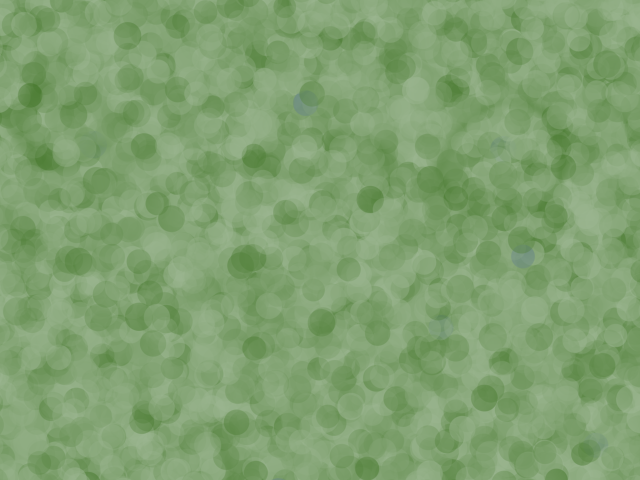
Reproduce this pattern procedurally as a WebGL 1 fragment shader.

```glsl
precision highp float;
uniform vec2 u_resolution;

const vec3 PALE_GREEN = vec3(0.62, 0.72, 0.58);
const vec3 DEEP_GREEN = vec3(0.23, 0.44, 0.12);
const vec3 SLATE = vec3(0.42, 0.54, 0.52);
const float CELL = 0.058;

float hash(vec2 q, float seed) {
  vec3 v = fract(q.xyx * vec3(0.1031, 0.1030, 0.0973) + seed * 0.1371);
  v += dot(v, v.yzx + 33.33);
  return fract((v.x + v.y) * v.z);
}

vec2 direction(float turn) {
  float angle = 6.2832 * turn;
  return vec2(cos(angle), sin(angle));
}

float cornerSlope(vec2 corner, vec2 offset) {
  return dot(direction(hash(corner, 0.5)), offset);
}

float gradientNoise(vec2 p) {
  vec2 i = floor(p);
  vec2 f = p - i;
  vec2 w = f * f * f * (f * (f * 6.0 - 15.0) + 10.0);
  vec2 e = vec2(1.0, 0.0);
  float low = mix(cornerSlope(i, f), cornerSlope(i + e, f - e), w.x);
  float high = mix(cornerSlope(i + e.yx, f - e.yx), cornerSlope(i + 1.0, f - 1.0), w.x);
  return mix(low, high, w.y);
}

// Winding dark trails, broken up by a broad mask
float trail(vec2 p) {
  float ridge = 1.0 - smoothstep(0.0, 0.09, abs(gradientNoise(p * 4.0 + 7.3)));
  return ridge * smoothstep(0.0, 0.3, gradientNoise(p * 2.6 + 31.7));
}

// Soft wash with fine wisps beneath the discs
vec3 wash(vec2 p) {
  vec2 warp = vec2(gradientNoise(p * 9.0), gradientNoise(p * 9.0 + 43.0));
  float wisps = gradientNoise(p * 14.0 + warp * 2.5) + 0.6 * gradientNoise(p * 37.0 + warp * 4.0);
  return mix(PALE_GREEN, DEEP_GREEN, 0.24 + 0.14 * wisps);
}

// One layer of translucent discs, one per jittered cell
vec3 paintDiscs(vec3 color, vec2 p, float seed, float edge) {
  vec2 q = p + 5.0 * vec2(hash(vec2(seed, 3.0), 1.0), hash(vec2(seed, 9.0), 2.0));
  vec2 home = floor(q / CELL);
  for (int j = -1; j <= 1; j++) {
    for (int i = -1; i <= 1; i++) {
      vec2 id = home + vec2(float(i), float(j));
      vec2 jitter = vec2(hash(id, seed + 11.0), hash(id, seed + 23.0));
      vec2 offset = q - (id + jitter) * CELL;
      float radius = mix(0.0235, 0.0295, hash(id, seed + 37.0));
      float cover = 1.0 - smoothstep(-edge, edge, length(offset) - radius);
      if (cover > 0.0) {
        float tone = hash(id, seed + 51.0);
        float depth = 0.92 * tone * tone + 0.35 * trail(p - offset);
        vec3 paint = mix(PALE_GREEN, DEEP_GREEN, min(depth, 1.1));
        float slate = step(0.997, hash(id, seed + 67.0));
        paint = mix(paint, SLATE, slate);
        float opacity = mix(0.18, 0.46, hash(id, seed + 79.0)) + 0.25 * slate;
        float slant = dot(offset, direction(hash(id, seed + 93.0))) / radius;
        color = mix(color, paint, cover * opacity * (1.0 + 0.22 * slant));
      }
    }
  }
  return color;
}

void main() {
  vec2 p = gl_FragCoord.xy / u_resolution.y;
  float edge = 0.75 / u_resolution.y;
  vec3 color = wash(p);

  for (int layer = 0; layer < 8; layer++) {
    // Trails run between the lower and upper discs
    if (layer == 5) color = mix(color, DEEP_GREEN, 0.3 * trail(p));
    color = paintDiscs(color, p, float(layer) * 1.7, edge);
  }

  gl_FragColor = vec4(color, 1.0);
}
```
